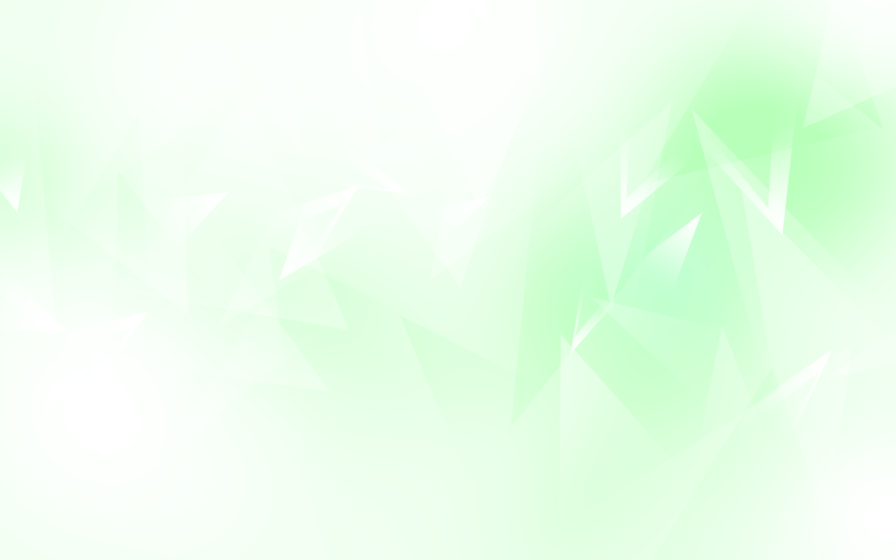
This background is drawn by a Shadertoy shader. Its source:

```glsl
// Pale mint backdrop: soft green glows crossed by translucent, fading triangular shards.

const float ASPECT = 1.6;         // layout width in canvas heights
const float EDGE = 0.0018;        // softness of shard edges
const float BASE_DEPTH = 0.058;   // green depth between the glows
const float MAX_DEPTH = 0.40;     // depth that strong glows level off towards
const float RIPPLE = 0.24;        // unevenness of the glows
const int VEILS = 34;             // large faint shards
const int GLINTS = 13;            // small bright shards
const vec3 COOL_GLOW = vec3(1.19, 0.51, 0.14);  // centre, radius

// Glows: centre x, centre y, radius, green depth
const int GLOWS = 7;
const vec4 GLOW[GLOWS] = vec4[GLOWS](
    vec4(1.40, 0.72, 0.21, 0.320),
    vec4(1.16, 0.50, 0.20, 0.230),
    vec4(1.18, 0.20, 0.28, 0.110),
    vec4(0.00, 0.68, 0.15, 0.210),
    vec4(0.60, 0.38, 0.18, 0.110),
    vec4(0.38, 0.53, 0.16, 0.080),
    vec4(0.92, 0.64, 0.20, 0.060));

// White clearings: centre x, centre y, radius, strength
const int CLEARINGS = 5;
const vec4 CLEARING[CLEARINGS] = vec4[CLEARINGS](
    vec4(0.18, 0.26, 0.27, 0.96),
    vec4(0.80, 0.96, 0.32, 0.92),
    vec4(0.36, 0.86, 0.24, 0.70),
    vec4(1.58, 0.08, 0.17, 0.96),
    vec4(1.56, 1.02, 0.17, 0.80));

float hash(float n) {
    return fract(sin(n * 12.9898 + 4.137) * 43758.55);
}

float gaussian(vec2 offset, float radius) {
    return exp(-dot(offset, offset) / (radius * radius));
}

// Slow layered sines, roughly -1 to 1
float ripple(vec2 p) {
    float a = sin(p.x * 7.1 + 1.7 * sin(p.y * 6.3 + 0.6));
    float b = sin(p.y * 12.7 - p.x * 5.9 + 1.3 * sin(p.x * 9.1));
    return 0.55 * a + 0.45 * b;
}

float greenDepth(vec2 p) {
    float depth = BASE_DEPTH;
    for (int i = 0; i < GLOWS; i++) {
        depth += GLOW[i].w * gaussian(p - GLOW[i].xy, GLOW[i].z);
    }
    for (int i = 0; i < CLEARINGS; i++) {
        depth *= 1.0 - CLEARING[i].w * gaussian(p - CLEARING[i].xy, CLEARING[i].z);
    }
    depth *= 1.0 + RIPPLE * ripple(p);
    return MAX_DEPTH * (1.0 - exp(-depth / MAX_DEPTH));
}

// Crisp wedge opening along +x from the origin
float wedge(vec2 q, float slope) {
    float dist = (abs(q.y) - q.x * slope) * inversesqrt(1.0 + slope * slope);
    return 1.0 - smoothstep(-EDGE, EDGE, dist);
}

// Frame whose x axis runs from the apex into the shard
vec2 shardFrame(vec2 p, vec2 apex, float angle) {
    vec2 axis = vec2(cos(angle), sin(angle));
    vec2 q = p - apex;
    return vec2(dot(q, axis), dot(q, vec2(-axis.y, axis.x)));
}

// Mostly upright shards, tilted either way
float shardAngle(float seed, float tilt) {
    float upright = hash(seed + 1.0) < 0.5 ? 1.5708 : -1.5708;
    return upright + (hash(seed + 2.0) - 0.5) * tilt;
}

// Evenly spread across the width, gathered around the middle height
vec2 shardApex(float seed, float index, float spread) {
    float x = fract(index * 0.618 + 0.21) * ASPECT;
    return vec2(x, 0.52 + (hash(seed) - 0.5) * spread);
}

// Large shards: most lighten, some deepen the glow
float addVeils(float depth, vec2 p) {
    for (int i = 0; i < VEILS; i++) {
        float seed = float(i) * 7.0 + 3.0;
        float reach = mix(0.24, 0.66, hash(seed + 3.0));
        float slope = mix(0.16, 0.55, hash(seed + 4.0));
        vec2 apex = shardApex(seed, float(i), 0.66);
        vec2 q = shardFrame(p, apex, shardAngle(seed, 2.3));
        float cover = wedge(q, slope) * (1.0 - smoothstep(0.1 * reach, reach, q.x));
        float strength = mix(0.22, 0.46, hash(seed + 5.0));
        float change = i % 3 == 2 ? 0.9 * strength : -strength;
        depth *= 1.0 + change * cover;
    }
    return depth;
}

// Small shards: white tips, some hollowed into chevrons
float addGlints(float depth, vec2 p) {
    for (int i = 0; i < GLINTS; i++) {
        float seed = float(i) * 9.0 + 211.0;
        float reach = mix(0.11, 0.24, hash(seed + 3.0));
        float slope = mix(0.22, 0.48, hash(seed + 4.0));
        vec2 apex = shardApex(seed, float(i) + 0.4, 0.34);
        vec2 q = shardFrame(p, apex, shardAngle(seed, 2.6));
        float cover = wedge(q, slope) * (1.0 - smoothstep(0.0, reach, q.x));
        vec2 notch = q - vec2(reach * 0.22, reach * 0.04);
        float hollow = i % 2 == 0 ? 0.75 * wedge(notch, slope * 0.85) : 0.0;
        depth *= 1.0 - 0.95 * cover * (1.0 - hollow);
    }
    return depth;
}

void mainImage(out vec4 fragColor, in vec2 fragCoord) {
    vec2 p = fragCoord / iResolution.xy * vec2(ASPECT, 1.0);
    float depth = min(addGlints(addVeils(greenDepth(p), p), p), 0.28);

    // Depth removes red and blue; the cool glow gives some blue back
    float cool = gaussian(p - COOL_GLOW.xy, COOL_GLOW.z);
    float blueLoss = depth * (0.98 - 0.22 * cool);
    fragColor = vec4(1.0 - depth, 1.0, 1.0 - blueLoss, 1.0);
}
```
